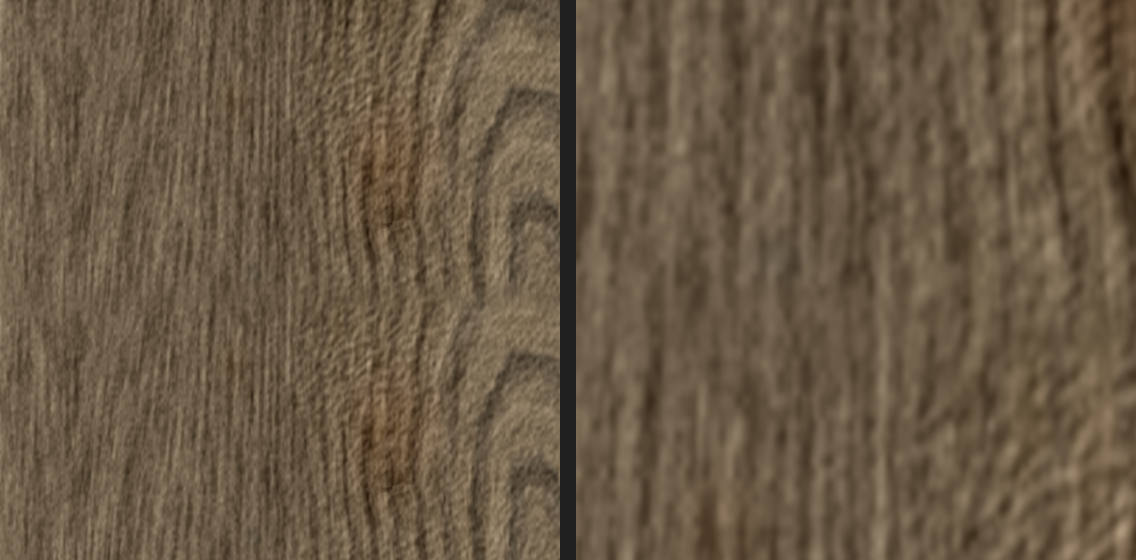
Left, the full canvas; right, a detail of the centre.
Write a Shadertoy shader that draws this texture.

```glsl
// Weathered brown plank: fine upright grain on the left, cathedral arches on the right.

// Colours
const vec3 BASE_BROWN = vec3(0.413, 0.350, 0.271);
const vec3 TONE_AXIS = vec3(1.0, 0.96, 0.88);
const vec3 RUST_TINT = vec3(0.020, -0.008, -0.022);
const vec3 GREY_TINT = vec3(-0.016, 0.0, 0.012);
const vec3 STRAW_TINT = vec3(0.022, 0.014, -0.006);

// Layout, in canvas units with y measured downwards
const float REPEAT_HEIGHT = 0.472;
const vec2 SEAM = vec2(0.485, 0.575);
const vec2 ARCH_CENTRE = vec2(0.965, 0.54);
const float ARCH_STRETCH = 3.1;
const float ARCH_LEAN = 0.8;
const vec2 ARCH_START = vec2(0.48, 0.64);
const vec2 ROUGH_PATCH = vec2(0.64, 0.16);
const vec2 SCAR = vec2(0.705, 0.392);
const vec2 GREY_SPOT = vec2(0.455, 0.488);

// Strengths
const float RIDGE_COUNT = 56.0;
const float RIDGE_DEPTH = 0.034;
const float STRAND_DEPTH = 0.11;
const float FIBRE_DEPTH = 0.13;
const float HAIR_DEPTH = 0.10;
const float RELIEF_DEPTH = 0.16;
const float SPECKLE_DEPTH = 0.085;
const float RING_DEPTH = 0.13;
const float TAU = 6.2831853;

float hash(vec2 p) {
    vec3 q = fract(p.xyx * 0.1031);
    q += dot(q, q.yzx + 33.33);
    return fract((q.x + q.y) * q.z);
}

float noise(vec2 p) {
    vec2 cell = floor(p);
    vec2 f = fract(p);
    f = f * f * (3.0 - 2.0 * f);
    float top = mix(hash(cell), hash(cell + vec2(1, 0)), f.x);
    float bottom = mix(hash(cell + vec2(0, 1)), hash(cell + vec2(1, 1)), f.x);
    return mix(top, bottom, f.y);
}

// Noise centred on zero
float wave(vec2 p) {
    return noise(p + 40.0) - 0.5;
}

// Soft elliptical spot, 1 at its centre
float spot(vec2 p, vec2 centre, vec2 size) {
    vec2 d = (p - centre) / size;
    return exp(-dot(d, d));
}

// Side-lit bumps
float relief(vec2 p) {
    return noise(p + 70.0) - noise(p + 70.0 + vec2(0.6, 0.45));
}

vec3 wood(vec2 p) {
    // Grain coordinate: leaning lines on the left, nested arches on the right
    vec2 bent = p + vec2(0.010 * wave(p * vec2(9, 6)) + 0.004 * wave(p * vec2(40, 26)),
                         0.025 * wave(p * vec2(16, 9)));
    float arches = smoothstep(ARCH_START.x, ARCH_START.y, p.x);
    float away = ARCH_CENTRE.x - bent.x;
    float centreY = ARCH_CENTRE.y - ARCH_LEAN * max(away, 0.0);
    float radius = length(vec2(away, (bent.y - centreY) / ARCH_STRETCH));
    float lean = 0.12 * spot(p, vec2(0.24, 0.25), vec2(0.12, 9.0));
    float straight = p.x + lean * (p.y - 0.25) + 0.003 * wave(p * vec2(8, 5));
    float grain = mix(straight, ARCH_CENTRE.x - radius, arches);

    float rough = spot(p, ROUGH_PATCH, vec2(0.12, 0.13));
    float heart = smoothstep(0.72, 0.92, p.x);

    // Raised ridges, long strands, fine fibres and hairs
    float ridgePhase = grain * RIDGE_COUNT + 1.8 * noise(vec2(grain * 11.0, p.y * 2.0));
    float ridgeStrength = 0.2 + noise(p * vec2(8, 5) + 9.0)
                        + 0.9 * spot(p, vec2(0.46, 0.28), vec2(0.06, 0.22));
    float tone = RIDGE_DEPTH * ridgeStrength * sin(TAU * ridgePhase)
               * (1.0 - 0.75 * arches);
    float calm = 1.0 - 0.4 * heart;
    tone += STRAND_DEPTH * calm * wave(vec2(grain * 72.0, p.y * 5.0));
    tone += FIBRE_DEPTH * calm * wave(vec2(grain * 140.0, p.y * 16.0));
    tone += HAIR_DEPTH * wave(vec2(grain * 215.0, p.y * 50.0));

    // Cross-grain roughness
    float bumps = 0.3 + 0.35 * arches + 0.6 * rough;
    tone += RELIEF_DEPTH * bumps * relief(vec2(p.x * 120.0 + p.y * 40.0, p.y * 85.0));
    tone += SPECKLE_DEPTH * wave(p * vec2(200, 140));

    // Growth rings: darker outer edge fading inwards, broken by fibres
    float ringPhase = radius * (13.0 + 18.0 * radius) + 0.2 * wave(p * vec2(24, 16))
                    + 0.16 * wave(p * vec2(85, 50));
    float f = fract(ringPhase);
    float ring = smoothstep(0.3, 0.78, f) * (1.0 - smoothstep(0.76, 1.0, f));
    float ringFade = arches * (1.0 - 0.75 * rough) * (0.4 + 1.1 * noise(p * vec2(11, 9)));
    tone -= RING_DEPTH * ringFade * (ring - 0.33);

    // Broad light and shade
    tone += 0.045 * wave(p * vec2(7, 4)) + 0.04 * wave(vec2(p.x * 26.0, p.y * 2.0));
    tone += 0.02 * rough + 0.02 * heart;
    tone -= 0.04 * spot(p, vec2(0.68, 0.33), vec2(0.1, 0.1));
    tone -= 0.03 * spot(p, vec2(0.52, 0.42), vec2(0.06, 0.14));

    // Small torn scar and a grey spot
    float torn = smoothstep(0.45, 0.7, noise(vec2(p.x * 65.0, p.y * 120.0 + p.x * 40.0)));
    tone -= 0.13 * torn * spot(p, SCAR, vec2(0.035, 0.024));
    float greySpot = spot(p, GREY_SPOT, vec2(0.016, 0.014));
    tone -= 0.03 * greySpot;

    // Tints
    float rust = spot(p, vec2(0.69, 0.29), vec2(0.09, 0.13))
               + 0.5 * spot(p, vec2(0.42, 0.18), vec2(0.03, 0.05));
    float grey = 0.1 * (1.0 - arches) + heart * ring + greySpot;
    float straw = arches * (1.0 - ring) * noise(p * vec2(13, 10) + 5.0);
    return BASE_BROWN + TONE_AXIS * tone + RUST_TINT * rust + GREY_TINT * grey
         + STRAW_TINT * straw;
}

void mainImage(out vec4 fragColor, in vec2 fragCoord) {
    vec2 p = fragCoord / iResolution.xy;
    p.y = 1.0 - p.y;
    // The plank repeats downwards through a soft seam
    vec3 upper = wood(p);
    vec3 lower = wood(p - vec2(0.0, REPEAT_HEIGHT));
    vec3 color = mix(upper, lower, smoothstep(SEAM.x, SEAM.y, p.y));
    fragColor = vec4(clamp(color, 0.0, 1.0), 1.0);
}
```
